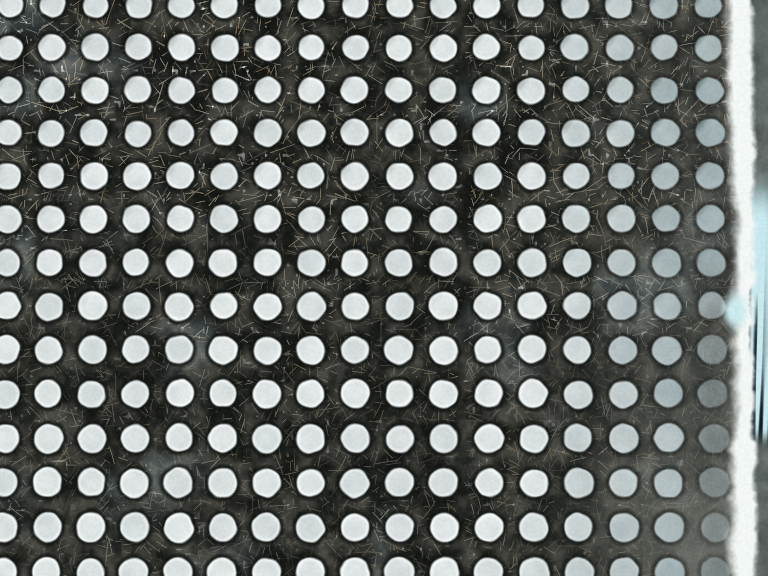
Reproduce this pattern procedurally as a WebGL 1 fragment shader.

```glsl
precision highp float;
// Scratched dark plate with a grid of round backlit holes and a bright glass edge at the right.

uniform vec2 u_resolution;

#define FIRST_HOLE vec2(0.012, 0.009)
#define PITCH vec2(0.0747, 0.0734)
#define PITCH_GROWTH vec2(0.0014, 0.0023)
#define LAST_COLUMN 16.0
#define RADIUS 0.305
#define SOFTNESS 0.0024
#define SCRATCH_LAYERS 14
#define SCRATCH_WIDTH 0.0011
#define PLATE_DARK vec3(0.085, 0.095, 0.085)
#define PLATE_LIGHT vec3(0.29, 0.29, 0.265)
#define HOLE_WHITE vec3(0.87, 0.89, 0.89)
#define HOLE_BLUE vec3(0.63, 0.69, 0.70)

float hash(vec2 p) {
  vec3 q = fract(p.xyx * 0.1031);
  q += dot(q, q.yzx + 33.33);
  return fract((q.x + q.y) * q.z);
}

float noise(vec2 p) {
  vec2 i = floor(p), f = fract(p);
  f = f * f * (3.0 - 2.0 * f);
  return mix(mix(hash(i), hash(i + vec2(1.0, 0.0)), f.x),
             mix(hash(i + vec2(0.0, 1.0)), hash(i + vec2(1.0)), f.x), f.y);
}

float fbm(vec2 p) {
  return 0.55 * noise(p) + 0.3 * noise(p * 2.1 + 7.3) + 0.15 * noise(p * 4.3 + 19.1);
}

// One randomly turned segment per cell; returns its coverage.
float scratch(vec2 p, float scale, float seed, float width) {
  vec2 g = p * scale + seed * vec2(3.71, 5.13);
  vec2 cell = floor(g), id = cell + seed * 17.0;
  float angle = 6.2832 * hash(id);
  float reach = mix(0.08, 0.32, hash(id + 41.0));
  vec2 centre = 0.5 + 0.3 * (vec2(hash(id + 13.0), hash(id + 29.0)) - 0.5);
  vec2 dir = vec2(cos(angle), sin(angle));
  vec2 d = g - cell - centre;
  d -= dir * clamp(dot(d, dir), -reach, reach);
  return (1.0 - smoothstep(0.3 * width, 1.4 * width, length(d) / scale)) * hash(id + 57.0);
}

// Plate surface: mottled tone, fibres, specks and pale smudges.
vec3 plate(vec2 p, float haze, float px) {
  vec3 col = mix(PLATE_DARK, PLATE_LIGHT, smoothstep(0.2, 0.9, fbm(p * 32.0)));
  vec2 bent = p + 0.012 * vec2(noise(p * 16.0), noise(p * 16.0 + 50.0));
  float marks = 0.0;
  for (int i = 0; i < SCRATCH_LAYERS; i++) {
    float k = float(i);
    marks = max(marks, scratch(bent, 9.0 + 1.6 * k, k + 1.0, max(SCRATCH_WIDTH, 0.6 * px)));
  }
  float wear = mix(0.5, 0.95, smoothstep(0.15, 0.9, p.y)) * (0.5 + noise(p * 9.0));
  vec3 fibre = mix(vec3(0.52, 0.45, 0.36), vec3(0.56, 0.58, 0.54), noise(p * 24.0));
  col = mix(col, fibre, min(0.8, marks * wear));
  col += 0.3 * smoothstep(0.84, 0.97, noise(p * 130.0)) * wear;
  col += vec3(0.12, 0.14, 0.15) * smoothstep(0.62, 0.85, fbm(p * 6.0 + 3.0));
  return mix(col, vec3(0.46, 0.47, 0.45), haze);
}

// Bright rim of the plate with streaked glass outside its middle part.
vec3 glassEdge(vec3 col, vec2 p) {
  float middle = smoothstep(0.22, 0.26, p.y) * (1.0 - smoothstep(0.62, 0.72, p.y));
  float x = p.x - 0.012 * (noise(vec2(p.y * 7.0, 2.0)) - 0.5) - 0.008 * middle;
  float ragged = 0.014 * (fbm(p * 45.0) - 0.5);
  float streak = noise(vec2((p.x - 0.03 * p.y) * 150.0, p.y * 5.0));
  vec3 glass = mix(vec3(0.07, 0.12, 0.15), vec3(0.78, 0.91, 0.93), smoothstep(0.2, 0.6, streak));
  vec3 outside = mix(vec3(0.36, 0.39, 0.38) + 0.2 * (fbm(p * 30.0) - 0.5), glass, middle);
  col = mix(col, vec3(0.95, 0.97, 0.96), smoothstep(1.252, 1.277, x + ragged));
  col = mix(col, outside, smoothstep(1.300, 1.314, x + ragged + 0.012 * middle));
  float glint = 1.0 - smoothstep(0.008, 0.03, length((p - vec2(1.276, 0.46)) * vec2(1.0, 0.7)));
  return mix(col, vec3(0.80, 0.92, 0.93), glint);
}

void main() {
  float px = 1.0 / u_resolution.y;
  vec2 p = gl_FragCoord.xy * px;
  float down = 1.0 - p.y;
  float right = smoothstep(0.85, 1.27, p.x);
  float haze = right * (0.28 + 0.4 * smoothstep(0.45, 1.0, down)) * (0.6 + 0.8 * fbm(p * 10.0));

  // Grid coordinates with a slight widening towards the bottom right.
  vec2 q = vec2(0.616 + (p.x - 0.616) * (1.0 - 0.02 * (down - 0.45)), down);
  q = (q - FIRST_HOLE) / PITCH;
  vec2 grid = q - PITCH_GROWTH * q * q;
  vec2 cell = floor(grid + 0.5);
  vec2 id = cell + 5.0;
  vec2 jitter = 0.03 * (vec2(hash(id), hash(id + 71.0)) - 0.5);
  float radius = RADIUS * (1.0 + 0.08 * (hash(id + 33.0) - 0.5) + 0.07 * down);
  vec2 local = grid - cell - jitter;
  float dist = (length(local) - radius + 0.035 * (noise(p * 75.0) - 0.5)) * PITCH.y;
  float present = step(cell.x, LAST_COLUMN + 0.5);
  present *= 1.0 - 0.45 * smoothstep(1.17, 1.24, p.x) * smoothstep(0.4, 0.65, down);

  // Dark surround, then the lit hole with a pale rim and a shaded upper left.
  vec3 col = plate(p, haze, px);
  float halo = 1.0 - smoothstep(0.002, 0.010, dist);
  col = mix(col, PLATE_DARK * 0.85, 0.8 * halo * present * (1.0 - 0.5 * right));
  float tint = clamp(0.9 * right + 0.25 * (hash(id + 91.0) - 0.3), 0.0, 1.0);
  vec3 lit = mix(HOLE_WHITE, HOLE_BLUE, tint);
  lit += 0.07 * smoothstep(-0.008, -0.002, dist) * (1.0 - right);
  lit -= 0.22 * smoothstep(0.14, 0.34, dot(local, vec2(-0.8, -0.6))) * smoothstep(0.3, 0.9, p.y);
  lit += 0.05 * (noise(p * 50.0) - 0.5);
  float soft = max(SOFTNESS, px);
  col = mix(col, lit, (1.0 - smoothstep(-soft, soft, dist)) * present);

  col = glassEdge(col, p);
  col += 0.035 * (noise(p * 290.0) - 0.5);
  gl_FragColor = vec4(clamp(col, 0.0, 1.0), 1.0);
}
```
